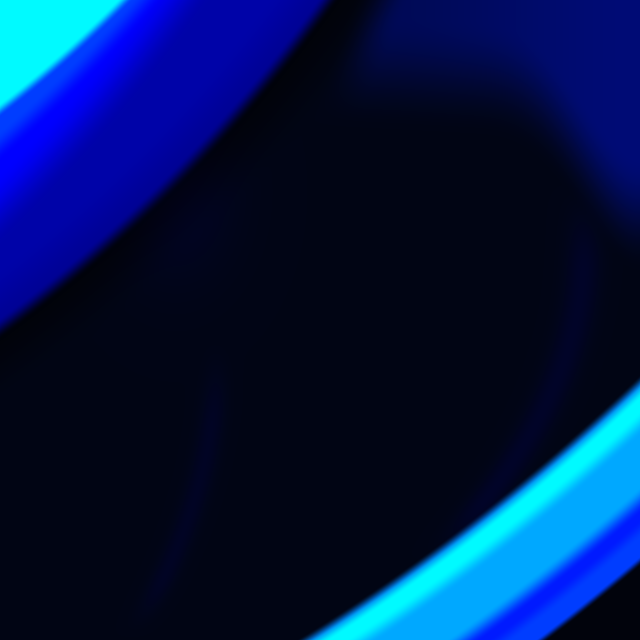
A WebGL 1 fragment shader for this background:

```glsl
precision highp float;
// Two glowing blue ring bands crossing a near-black navy field with faint arcs of light.

uniform vec2 u_resolution;

const vec3 NAVY = vec3(0.004, 0.02, 0.08);
const vec3 DEEP_BLUE = vec3(0.0, 0.01, 0.66);
const vec3 PURE_BLUE = vec3(0.0, 0.0, 1.0);
const vec3 RIM_BLUE = vec3(0.0, 0.24, 1.0);
const vec3 SKY = vec3(0.0, 0.66, 1.0);
const vec3 CYAN = vec3(0.0, 0.98, 1.0);
const vec3 HAZE = vec3(0.0, 0.045, 0.46);
const vec3 ARC_BLUE = vec3(0.004, 0.012, 0.19);

// Signed distance outward from a circle
float circleDistance(vec2 p, vec2 center, float radius) {
    return length(p - center) - radius;
}

// Soft step centred on an edge
float softEdge(float edge, float blur, float d) {
    return smoothstep(edge - blur, edge + blur, d);
}

// Bell-shaped falloff around zero
float bell(float d, float width) {
    return exp(-d * d / (width * width));
}

// Faint streak bending left as it descends, visible between two heights
float streak(vec2 p, vec2 top, float bend, float width, vec2 span) {
    float drop = top.y - p.y;
    float d = p.x - top.x + bend * drop * drop;
    float fade = smoothstep(span.x, span.x + 0.1, p.y)
               * (1.0 - smoothstep(span.y - 0.15, span.y, p.y));
    return bell(d, width) * fade;
}

// Dark field with corner haze and dim reflections
vec3 background(vec2 p) {
    vec3 color = NAVY;
    float lowerLimit = 0.885 - 0.05 * p.x - 0.20 * pow(smoothstep(0.72, 1.0, p.x), 2.0);
    float haze = softEdge(lowerLimit + 0.03, 0.09, p.y);
    haze *= softEdge(0.595 - 0.4 * (1.0 - p.y), 0.045, p.x);
    haze *= mix(0.68, 1.0, smoothstep(0.6, 1.0, p.x));
    color = mix(color, HAZE, haze);

    vec2 spill = (p - vec2(0.275, 0.70)) / vec2(0.09, 0.13);
    color = mix(color, ARC_BLUE, 0.65 * exp(-dot(spill, spill)));

    float leftArc = streak(p, vec2(0.338, 0.44), 0.7, 0.02, vec2(0.0, 0.48));
    float rightArc = streak(p, vec2(0.912, 0.61), 1.0, 0.027, vec2(0.12, 0.72));
    return mix(color, ARC_BLUE, 0.55 * leftArc + 0.7 * rightArc);
}

// Wide band in the upper left; depth grows inward from its outer edge
vec3 upperBand(vec2 p, float depth) {
    float slant = depth - 0.13 * p.x;
    vec3 color = mix(DEEP_BLUE, PURE_BLUE, softEdge(0.148, 0.045, slant));
    color = mix(color, DEEP_BLUE * 0.88, 1.0 - smoothstep(0.0, 0.08, depth));
    color = mix(color, RIM_BLUE, softEdge(0.224, 0.018, depth));
    float innerEdge = 0.266 - 0.09 * p.x;
    return mix(color, CYAN, softEdge(innerEdge, 0.008, depth));
}

// Bright band in the lower right; depth grows outward from its upper edge
vec3 lowerBand(float depth) {
    vec3 color = mix(SKY * vec3(1.0, 0.75, 0.95), CYAN, smoothstep(0.0, 0.02, depth));
    color = mix(color, SKY, softEdge(0.047, 0.014, depth));
    color = mix(color, vec3(0.0, 0.1, 1.0), softEdge(0.136, 0.016, depth));
    return mix(color, RIM_BLUE, softEdge(0.17, 0.012, depth));
}

void main() {
    vec2 p = gl_FragCoord.xy / u_resolution;
    vec3 color = background(p);

    float upper = circleDistance(p, vec2(-1.367, 2.365), 2.323);
    color *= mix(0.45, 1.0, smoothstep(0.0, 0.10, upper));
    color = mix(upperBand(p, -upper), color, softEdge(0.0, 0.014, upper));

    float lower = circleDistance(p, vec2(-1.180, 2.684), 3.155);
    float thickness = 0.208;
    color = mix(color, lowerBand(lower), softEdge(0.0, 0.008, lower));
    color = mix(color, NAVY * 0.6, softEdge(thickness, 0.006, lower));

    gl_FragColor = vec4(color, 1.0);
}
```
